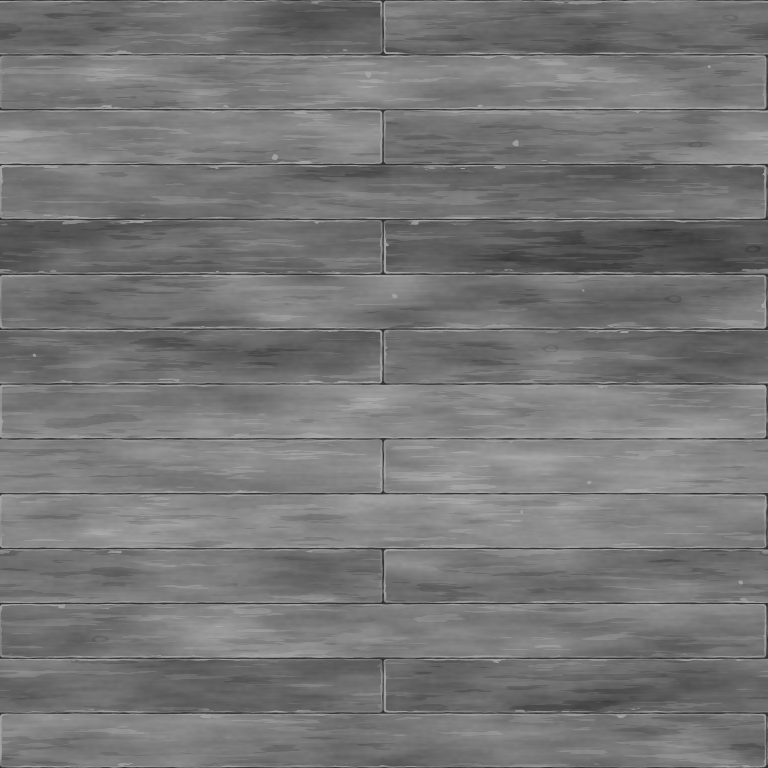
A Shadertoy shader for this texture:

```glsl
const float ROWS = 14.0;
const vec2 PLANK = vec2(1.0, 1.0 / ROWS);
const float SEAM_SHIFT = 0.0012;
const float GAP_HALF_WIDTH = 0.0008;
const float CORNER_RADIUS = 0.005;
const vec3 GAP_COLOR = vec3(0.17);
const vec3 RIM_COLOR = vec3(0.64);
const vec3 FLECK_COLOR = vec3(0.66);

// Base grey of each row, bottom to top
const float ROW_TONES[14] = float[14](
    0.44, 0.41, 0.49, 0.46, 0.53, 0.51, 0.54,
    0.42, 0.45, 0.37, 0.44, 0.49, 0.50, 0.43);

float hash(vec2 p) {
    vec3 q = fract(p.xyx * 0.1031);
    q += dot(q, q.yzx + 33.33);
    return fract((q.x + q.y) * q.z);
}

float noise(vec2 p) {
    vec2 cell = floor(p);
    vec2 f = fract(p);
    f = f * f * (3.0 - 2.0 * f);
    float low = mix(hash(cell), hash(cell + vec2(1, 0)), f.x);
    float high = mix(hash(cell + vec2(0, 1)), hash(cell + vec2(1, 1)), f.x);
    return mix(low, high, f.y);
}

float fbm(vec2 p) {
    float sum = 0.0;
    float weight = 0.533;
    for (int i = 0; i < 4; i++) {
        sum += weight * noise(p);
        p = p * 2.03 + 17.7;
        weight *= 0.5;
    }
    return sum;
}

float coverage(float dist, float pixel) {
    return clamp(0.5 - dist / pixel, 0.0, 1.0);
}

float roundedBox(vec2 p, vec2 halfSize, float radius) {
    vec2 q = abs(p) - halfSize + radius;
    return length(max(q, 0.0)) + min(max(q.x, q.y), 0.0) - radius;
}

// Broad stains, fine grain and scattered brush streaks
float woodShade(vec2 p, vec2 seed) {
    p.y += 0.003 * noise(vec2(p.x * 9.0, p.y * 20.0) + seed);
    float broad = noise(p * vec2(4.5, 17.0) + seed + 11.0) - 0.5;
    float stain = fbm(p * vec2(9.0, 32.0) + seed) - 0.5;
    float grain = fbm(p * vec2(16.0, 190.0) + seed + 51.0) - 0.5;
    float mottle = noise(p * vec2(150.0, 230.0) + seed) - 0.5;
    float patches = smoothstep(0.45, 0.75, noise(p * vec2(7.0, 30.0) + seed + 83.0));
    float darkStreak = smoothstep(0.59, 0.65, fbm(p * vec2(14.0, 150.0) + seed + 23.0));
    float lightStreak = smoothstep(0.63, 0.68, fbm(p * vec2(13.0, 170.0) + seed + 71.0));
    return 0.11 * broad + 0.24 * stain + 0.07 * grain + 0.02 * mottle
        - 0.06 * darkStreak * patches + 0.06 * lightStreak * (1.0 - 0.7 * patches);
}

// Faint oval ring on some planks
float knot(vec2 p, vec2 seed) {
    vec2 center = PLANK * vec2(mix(0.1, 0.9, hash(seed + 3.0)), mix(0.3, 0.7, hash(seed + 5.0)));
    float radius = length((p - center) * vec2(1.0, 2.2));
    radius += 0.005 * (noise(p * 160.0 + seed) - 0.5);
    float ring = smoothstep(0.004, 0.0, abs(radius - 0.008));
    return ring * step(0.55, hash(seed + 9.0));
}

// Sparse pale paint drops, at most one per grid cell
float flecks(vec2 uv, float pixel) {
    vec2 grid = uv * 7.0;
    vec2 cell = floor(grid);
    vec2 center = 0.2 + 0.6 * vec2(hash(cell + 13.0), hash(cell + 29.0));
    vec2 offset = (fract(grid) - center) / 7.0;
    float radius = mix(0.0015, 0.0045, hash(cell + 41.0));
    float wobble = 0.0025 * (noise(uv * 300.0) - 0.5);
    float present = step(0.78, hash(cell + 61.0));
    return present * coverage(length(offset) - radius + wobble, pixel);
}

// Width of the worn pale rim, ragged and wider at plank ends
float rimWidth(vec2 p, vec2 seed) {
    float endDistance = min(p.x, PLANK.x - p.x);
    float wear = fbm(p * vec2(60.0, 90.0) + seed + 7.0);
    float chip = smoothstep(0.66, 0.8, fbm(p * vec2(32.0, 120.0) + seed + 31.0));
    float endWear = exp(-endDistance / 0.008) * fbm(p * vec2(110.0, 130.0) + seed);
    return mix(0.0, 0.0034, wear) + 0.004 * chip + 0.003 * endWear;
}

void mainImage(out vec4 fragColor, in vec2 fragCoord) {
    vec2 uv = fragCoord / iResolution.xy;
    float pixel = 1.0 / iResolution.y;

    // Alternate rows shift by half a plank
    float row = mod(floor(uv.y * ROWS), ROWS);
    float along = uv.x + 0.5 * mod(row, 2.0) + SEAM_SHIFT;
    vec2 local = vec2(fract(along), fract(uv.y * ROWS) / ROWS);
    vec2 seed = vec2(row * 37.3, row * 19.7);

    float shade = ROW_TONES[int(row)] + woodShade(local, seed);
    vec3 color = vec3(shade - 0.05 * knot(local, seed));
    color = mix(color, FLECK_COLOR, 0.8 * flecks(uv, pixel));

    // Worn rim and dark gap follow the plank outline
    float inset = -roundedBox(local - 0.5 * PLANK, 0.5 * PLANK, CORNER_RADIUS);
    inset += 0.0014 * (fbm(local * vec2(80.0, 110.0) + seed) - 0.5);
    float rim = coverage(inset - GAP_HALF_WIDTH - rimWidth(local, seed), pixel);
    float rimStrength = smoothstep(0.1, 0.8, noise(local * vec2(24.0, 50.0) + seed + 97.0));
    color = mix(color, RIM_COLOR, rim * mix(0.25, 0.95, rimStrength));
    color = mix(color, GAP_COLOR, 0.92 * coverage(inset - GAP_HALF_WIDTH, pixel));

    fragColor = vec4(clamp(color, 0.0, 1.0), 1.0);
}
```
